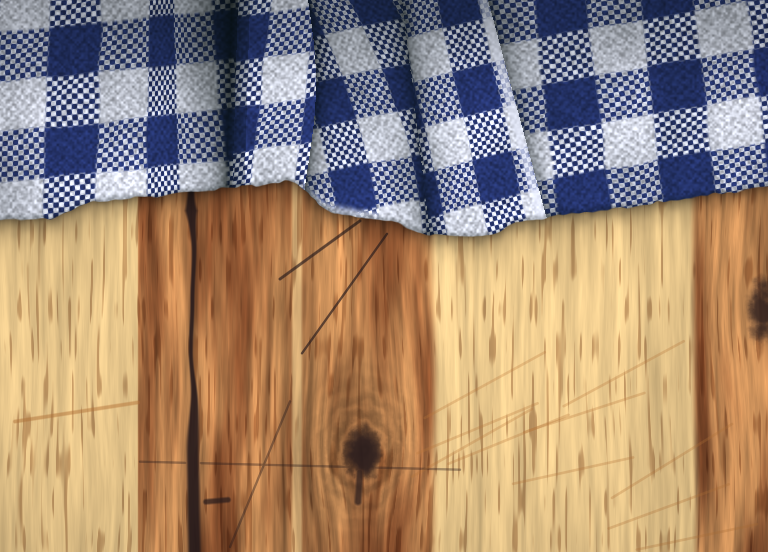
Write a Shadertoy shader that draws this texture.

```glsl
float hash(vec2 p) {
    p = fract(p * vec2(0.1031, 0.1137));
    p += dot(p, p.yx + 33.33);
    return fract((p.x + p.y) * p.x * 37.0);
}

float noise(vec2 p) {
    vec2 i = floor(p), f = fract(p);
    f = f * f * (3.0 - 2.0 * f);
    return mix(mix(hash(i), hash(i + vec2(1, 0)), f.x),
               mix(hash(i + vec2(0, 1)), hash(i + 1.0), f.x), f.y);
}

float fbm(vec2 p) {
    float sum = 0.0, amp = 0.5;
    for (int i = 0; i < 4; i++, amp *= 0.5) {
        sum += amp * noise(p);
        p = p * 2.03 + 7.1;
    }
    return sum;
}

// Soft line from a to b
float scratch(vec2 p, vec2 a, vec2 b, float w) {
    vec2 d = b - a;
    float t = clamp(dot(p - a, d) / dot(d, d), 0.0, 1.0);
    return 1.0 - smoothstep(w * 0.3, w, length(p - a - d * t));
}

// Lower edge of the cloth, measured downwards
float hem(float x) {
    float h[17] = float[17](2.19, 2.18, 2.0, 1.96, 1.92, 1.86, 1.81, 2.13, 2.2,
                            2.34, 2.36, 2.2, 2.12, 2.08, 2.0, 1.93, 1.86);
    float t = clamp(x / 0.48, 0.0, 15.99);
    int i = int(t);
    return mix(h[i], h[i + 1], smoothstep(0.0, 1.0, fract(t)));
}

// Pale half of each period, centred on whole numbers
vec2 stripes(vec2 t) {
    return 1.0 - smoothstep(0.23, 0.27, abs(fract(t + 0.5) - 0.5));
}

vec3 cloth(vec2 p, float edge) {
    float x = p.x, y = p.y;
    // Fold boundaries, left to right
    float a = x - 2.38 + 0.03 * y, b = x - 3.08 - 0.08 * sin(1.9 * y);
    float c = x - 4.02 - 0.12 * y, d = x - 4.88 - 0.27 * y;

    // Stripe coordinates of each fold
    vec2 g = vec2((x - 6.13 - 0.12 * y) / 1.07, (y - 1.53 + 0.17 * x) / 0.95);
    if (a < 0.0) g = vec2((x + (0.45 - 0.12 * y) * smoothstep(1.4, 1.95, x) - 0.24 + 0.03 * y) / 1.03,
                          y - 1.07 + 0.1 * x);
    else if (b < 0.0) g = vec2((x - 2.93 + 0.11 * y) / 0.88, (y - 1.2 + 0.15 * x) / 0.9);
    else if (c < 0.0) g = vec2((x - 3.28 - 0.55 * y + 0.1 * y * y) / 0.85, (y - 1.22 + 0.2 * x) / 0.92);
    else if (d < 0.0) g = vec2((x - 4.17 - 0.22 * y) / 0.82, (y - 1.63 + 0.25 * x) / 0.92);
    g += 0.035 * (noise(p * 3.0) - 0.5);

    // Over and under threads
    vec2 thread = sin(g * 62.0 + 0.6 * noise(p * 9.0));
    float weave = thread.x * thread.y;
    vec2 s = stripes(g);
    float pale = mix(s.x, s.y, smoothstep(-0.35, 0.35, weave));
    pale = max(pale, 0.85 * smoothstep(0.12, 0.03, edge) * smoothstep(1.1, 0.95, abs(x - 3.6) * 1.8));
    vec3 col = mix(vec3(0.15, 0.21, 0.43), vec3(0.84, 0.86, 0.91), pale);
    col *= 0.75 + 0.1 * weave + 0.3 * noise(p * 45.0);

    // Fold shadows and lit ridge
    float shade = 1.0 - 0.65 * exp(-abs(a + 0.06) * 6.0) * step(a, 0.12);
    shade *= 1.0 - 0.6 * exp(-b * 7.0) * step(0.0, b);
    shade *= 1.0 - 0.5 * exp(-abs(c) * 8.0);
    shade *= 1.0 - 0.45 * exp(-d * 8.0) * step(0.0, d);
    shade *= 1.0 - 0.3 * smoothstep(1.45, 2.1, x) * step(a, 0.0) * smoothstep(2.0, 0.6, y);
    shade *= 0.8 + 0.4 * fbm(p * vec2(2.2, 1.1) + 4.0);
    shade *= mix(0.8, 1.07, smoothstep(0.0, 1.2, y)) * mix(0.75, 1.0, smoothstep(0.0, 0.07, edge));
    col = mix(col, vec3(0.82, 0.84, 0.9), 0.7 * smoothstep(0.07, 0.02, abs(d + 0.05)));
    return col * shade + vec3(0.01, 0.04, 0.03) * (1.0 - shade);
}

vec3 wood(vec2 p) {
    // Grain bends around the knots
    vec2 k = (p - vec2(3.63, 4.5)) * vec2(1, 0.75), m = (p - vec2(7.63, 3.12)) * vec2(1, 0.5);
    float nearKnot = exp(-dot(k, k) * 5.0);
    float x = p.x + 0.06 * (noise(p * vec2(2, 0.8)) - 0.5);
    float gx = x - 0.5 * k.x * nearKnot - 0.4 * m.x * exp(-dot(m, m) * 6.0);

    // Pale and brown boards
    float brown = smoothstep(1.37, 1.39, p.x) * smoothstep(4.38, 4.26, x) + smoothstep(6.9, 7.0, x);
    brown *= 1.0 - 0.65 * smoothstep(0.07, 0.03, abs(p.x - 2.97));
    float broad = fbm(vec2(gx * 4.0, p.y * 0.5)), fine = fbm(vec2(gx * 20.0, p.y * 1.3));
    vec3 brownCol = mix(vec3(0.49, 0.28, 0.16), vec3(0.83, 0.59, 0.37), smoothstep(0.2, 0.72, broad));
    brownCol *= 1.0 - 0.25 * exp(-abs(p.x - 3.1) * 8.0) - 0.22 * exp(-abs(p.x - 2.84) * 14.0);
    vec3 col = mix(vec3(0.91, 0.78, 0.55) * (0.9 + 0.2 * broad), brownCol, brown);
    col *= 1.0 + (fine - 0.47) * mix(0.3, 0.65, brown);
    col *= 1.0 - smoothstep(0.68, 0.9, noise(gx * vec2(34, 0) + p.y * vec2(0, 2.6))) * vec3(0.2, 0.27, 0.32);

    // Split in the board
    float off = abs(p.x - 1.9 - 0.05 * noise(vec2(p.y * 2.0, 5)));
    float split = 0.012 + 0.05 * smoothstep(3.6, 4.5, p.y) + 0.05 * exp(-abs(p.y - 2.1) * 7.0);
    col *= 1.0 - 0.3 * exp(-off * 14.0);
    float dark = 1.0 - smoothstep(split * 0.6, split + 0.02, off);

    // Knots with rough rims
    float rough = 0.14 * (fbm(p * 9.0) - 0.5), rk = length(k) + rough;
    col *= 1.0 - nearKnot * (0.25 + 0.12 * sin(rk * 50.0));
    dark = max(dark, smoothstep(0.23, 0.09, rk));
    dark = max(dark, 0.9 * smoothstep(0.2, 0.05, length(m) + rough));
    dark = max(dark, 0.8 * scratch(p, vec2(3.6, 4.7), vec2(3.58, 5), 0.05));
    dark = max(dark, 0.8 * scratch(p, vec2(2.06, 5), vec2(2.28, 4.98), 0.04));

    // Knife marks
    dark = max(dark, 0.75 * scratch(p, vec2(2.8, 2.78), vec2(3.6, 2.2), 0.022));
    dark = max(dark, 0.75 * scratch(p, vec2(3.02, 3.52), vec2(3.87, 2.33), 0.018));
    dark = max(dark, 0.45 * scratch(p, vec2(2.3, 5.45), vec2(2.9, 4), 0.018));
    dark = max(dark, 0.4 * scratch(p, vec2(1.4, 4.6), vec2(4.6, 4.68), 0.018));
    col = mix(col, vec3(0.16, 0.11, 0.11), 0.92 * dark);
    float faint = scratch(p, vec2(0.15, 4.2), vec2(1.38, 4.01), 0.028);
    for (float i = 0.0; i < 10.0; i++) {
        vec2 start = vec2(4.1 + 2.4 * hash(vec2(i, 3)), 4.0 + 1.5 * hash(vec2(i, 8)));
        faint += 0.6 * scratch(p, start, start + vec2(1.2, -0.15 - 0.6 * hash(vec2(i, 5))), 0.02);
    }
    return mix(col, vec3(0.7, 0.45, 0.22), 0.5 * min(faint, 1.0));
}

void mainImage(out vec4 fragColor, in vec2 fragCoord) {
    vec2 uv = fragCoord / iResolution.xy, v = uv - 0.5;
    vec2 p = vec2(uv.x, 1.0 - uv.y) * vec2(7.68, 5.5);
    float px = 7.68 / iResolution.x;
    float edge = hem(p.x) + 0.03 * (noise(p * 14.0) - 0.5) - p.y;
    // Cloth over wood, with its cast shadow
    vec3 col = wood(p) * (1.0 - 0.5 * exp(min(edge, 0.0) * 9.0));
    col = mix(col, cloth(p, edge), smoothstep(-px, px, edge)) * (1.05 - 0.3 * dot(v, v));
    fragColor = vec4(clamp(col, 0.0, 1.0), 1.0);
}
```
